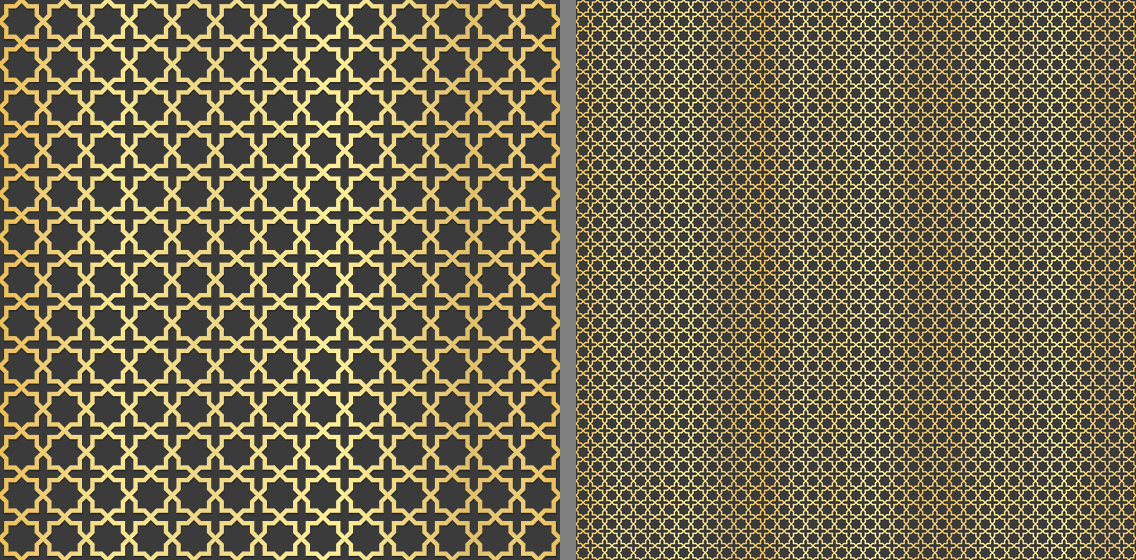
Left, the tile; right, the same tile 3 across and 3 down.
Give the GLSL for this pattern, as a WebGL 1 fragment shader.

```glsl
precision highp float;

uniform vec2 u_resolution;

const float REPEATS = 13.0;
const float LINE_WIDTH = 0.102;
const float TIP_RADIUS = 0.5;
const vec3 CHARCOAL = vec3(0.233, 0.233, 0.235);
const vec3 SHADOW = vec3(0.10, 0.10, 0.09);

// Mitred eight-pointed star: union of an upright and a diagonal square.
float starDistance(vec2 p, float tipRadius) {
  vec2 q = abs(p);
  float upright = max(q.x, q.y);
  float diagonal = (q.x + q.y) * 0.70710678;
  return min(upright, diagonal) - tipRadius * 0.70710678;
}

// Signed distance to the outlines of the touching stars, one per unit cell.
float latticeDistance(vec2 p, float lineWidth) {
  float star = starDistance(fract(p) - 0.5, TIP_RADIUS);
  return abs(star) - 0.5 * lineWidth;
}

float coverage(float signedDistance, float softness) {
  return clamp(0.5 - signedDistance / softness, 0.0, 1.0);
}

float ramp(float start, float end, float x) {
  return clamp((x - start) / (end - start), 0.0, 1.0);
}

// Metallic sheen across the sheet; it ends on the colour it starts with.
vec3 goldSheen(float x) {
  vec3 amber = vec3(0.93, 0.75, 0.34);
  vec3 honey = vec3(0.93, 0.81, 0.47);
  vec3 pale = vec3(0.97, 0.91, 0.57);
  vec3 straw = vec3(0.93, 0.84, 0.52);
  vec3 bright = vec3(0.99, 0.94, 0.60);
  vec3 bronze = vec3(0.88, 0.75, 0.42);
  vec3 color = mix(amber, honey, ramp(0.0, 0.09, x));
  color = mix(color, pale, ramp(0.09, 0.21, x));
  color = mix(color, straw, ramp(0.21, 0.36, x));
  color = mix(color, bright, ramp(0.36, 0.60, x));
  color = mix(color, bronze, ramp(0.60, 0.84, x));
  color = mix(color, honey, ramp(0.84, 0.94, x));
  return mix(color, amber, ramp(0.94, 1.0, x));
}

void main() {
  vec2 uv = gl_FragCoord.xy / u_resolution;
  vec2 cell = uv * REPEATS;
  float pixel = REPEATS / min(u_resolution.x, u_resolution.y);

  // Soft shadow falling just below the metal.
  float shadowDistance = latticeDistance(cell + vec2(-0.008, 0.032), LINE_WIDTH);
  float shadow = coverage(shadowDistance, max(0.035, pixel));
  vec3 color = mix(CHARCOAL, SHADOW, 0.75 * shadow);

  // Gold lattice.
  float metal = coverage(latticeDistance(cell, LINE_WIDTH), pixel);
  color = mix(color, goldSheen(uv.x), metal);

  gl_FragColor = vec4(color, 1.0);
}
```
